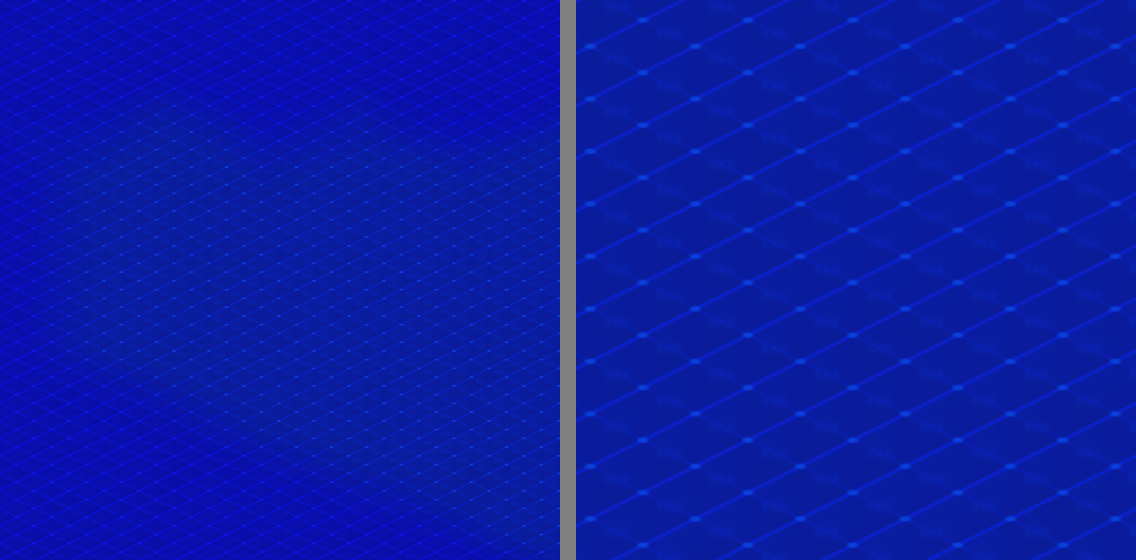
Left: the whole. Right: its middle third, enlarged.
Write a Shadertoy shader that draws this pattern.

```glsl
float hash(vec2 p) {
    return fract(sin(dot(p, vec2(127.1, 311.7))) * 43758.5);
}

float valueNoise(vec2 p) {
    vec2 i = floor(p), f = fract(p);
    f = f * f * (3.0 - 2.0 * f);
    return mix(mix(hash(i), hash(i + vec2(1, 0)), f.x),
               mix(hash(i + vec2(0, 1)), hash(i + vec2(1, 1)), f.x), f.y);
}

// Coverage of the lines at whole values of t
float gridLine(float t, float halfWidth, float pixel) {
    float d = abs(fract(t + 0.5) - 0.5);
    return 1.0 - smoothstep(halfWidth - 0.5 * pixel, halfWidth + 0.5 * pixel, d);
}

// Broad, soft patch of muted blue with a peaked upper edge
float mutedPatch(vec2 uv, vec2 iso) {
    float down = 1.0 - uv.y + 0.05 * (valueNoise(iso * 0.3) - 0.5);
    float peaks = abs(fract((uv.x - 0.29) / 0.36) - 0.5);
    float top = smoothstep(-0.06, 0.09, down - 0.27 + 0.17 * peaks);
    float bottom = smoothstep(-0.07, 0.07, 0.6 + 0.42 * uv.x - down);
    float left = smoothstep(-0.08, 0.1, uv.x - 0.1 + 0.35 * max(0.0, 0.36 - down));
    return top * bottom * left;
}

void mainImage(out vec4 fragColor, in vec2 fragCoord) {
    vec2 uv = fragCoord / iResolution.xy;
    vec2 tile = uv * vec2(16.0, 32.0) + vec2(0.03, 0.05);
    vec2 iso = vec2(tile.x + tile.y, tile.y - tile.x);
    float pixel = 35.8 / iResolution.y;
    float muted = mutedPatch(uv, iso);

    // Ground, shaded slightly across each rhombus
    vec2 cell = fract(iso);
    vec3 color = mix(vec3(0.04, 0.055, 0.67), vec3(0.04, 0.11, 0.615), muted);
    color.b += 0.025 * (cell.y - cell.x) + 0.02 * (valueNoise(iso * 0.6) - 0.5);

    // Small dotted clusters halfway along the falling lines
    vec2 side = vec2(fract(iso.x + 0.5) - 0.5, cell.y - 0.5);
    vec2 mark = vec2(side.x - side.y, side.x + side.y) * 0.5;
    vec2 inside = 1.0 - smoothstep(vec2(0.10, 0.08), vec2(0.15, 0.15), abs(mark));
    vec2 beads = 0.5 + 0.5 * cos(6.2832 * mark / vec2(0.085, 0.17));
    float dots = inside.x * inside.y * (0.3 + 0.7 * beads.x * beads.y);
    color = mix(color, vec3(0.04, 0.15, 0.73), dots * mix(0.3, 0.55, muted));

    // Fainter falling lines, stronger rising lines with a fine stitch
    vec3 lineColor = mix(vec3(0.04, 0.065, 0.89), vec3(0.04, 0.13, 0.81), muted);
    vec2 stitch = 0.85 + 0.15 * cos(6.2832 * 8.0 * iso);
    float falling = gridLine(iso.x, 0.034, pixel) * stitch.y;
    float rising = gridLine(iso.y, 0.04, pixel) * stitch.x;
    color = mix(color, lineColor, falling * mix(0.6, 0.28, muted));
    color = mix(color, lineColor, rising * 0.9);

    // Bright crossings
    float node = length(fract(iso + 0.5) - 0.5);
    float glow = 1.0 - smoothstep(0.03, 0.11, node);
    color = mix(color, mix(vec3(0.06, 0.1, 0.95), vec3(0.04, 0.27, 0.88), muted), glow * 0.85);

    fragColor = vec4(color, 1.0);
}
```
